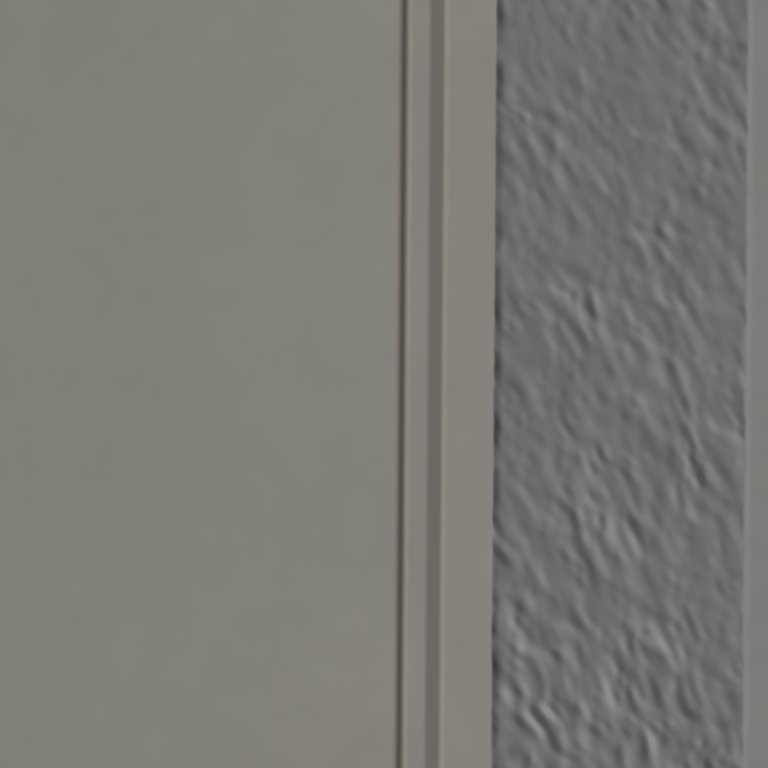
Give the GLSL for this texture, as a Shadertoy shader.

```glsl
// Painted door panel with a moulded frame beside a rough plaster wall.
#define LEAN 0.0075
#define GROOVE_X 0.5215
#define BAND_X 0.566
#define FRAME_EDGE 0.643
#define WALL_EDGE 0.970
#define RELIEF 0.21
#define PAINT vec3(0.507, 0.508, 0.475)
#define PLASTER vec3(0.426, 0.428, 0.438)
#define GLINT vec3(0.560, 0.552, 0.480)

float hash(vec2 p) {
    vec3 q = fract(vec3(p.xyx) * 0.1031);
    q += dot(q, q.yzx + 33.33);
    return fract((q.x + q.y) * q.z);
}

float noise(vec2 p) {
    vec2 i = floor(p), f = fract(p);
    f = f * f * (3.0 - 2.0 * f);
    return mix(mix(hash(i), hash(i + vec2(1, 0)), f.x),
               mix(hash(i + vec2(0, 1)), hash(i + vec2(1, 1)), f.x), f.y);
}

float fbm(vec2 p) {
    float sum = 0.0, amp = 0.5;
    for (int i = 0; i < 4; i++) {
        sum += amp * noise(p);
        p = mat2(1.6, 1.2, -1.2, 1.6) * p + 7.3;
        amp *= 0.5;
    }
    return sum;
}

// Soft vertical line, one at its centre
float ridge(float x, float centre, float width) {
    float d = (x - centre) / width;
    return exp(-d * d);
}

float edge(float x, float at, float soft) {
    return smoothstep(at - soft, at + soft, x);
}

// Steep trowel strokes that fall to the right
float plasterHeight(vec2 p) {
    vec2 q = vec2(p.x + 0.42 * p.y, p.y - 0.25 * p.x);
    q += 0.012 * (vec2(noise(p * 24.0), noise(p * 24.0 + 19.0)) - 0.5);
    float strokes = noise(q * vec2(62.0, 27.0));
    float grains = noise(q * vec2(105.0, 56.0) + 31.0);
    return 0.65 * strokes + 0.35 * grains;
}

vec3 plaster(vec2 p) {
    vec2 towardLight = vec2(0.0042, 0.0022);
    float slope = plasterHeight(p - towardLight) - plasterHeight(p + towardLight);
    float rough = mix(1.0, 0.55, smoothstep(0.2, 1.0, p.y));
    rough *= 0.55 + 0.9 * noise(p * 13.0 + 4.0);
    float shade = RELIEF * rough * slope;
    shade += 0.035 * (fbm(p * vec2(16.0, 10.0)) - 0.47);
    return PLASTER + clamp(shade, -0.11, 0.12);
}

vec3 paint(vec2 p, float x) {
    vec3 c = PAINT + 0.012 * (smoothstep(0.0, 0.5, x) - 0.5);
    c += 0.018 * (fbm(p * vec2(30.0, 26.0)) - 0.47);
    c += 0.014 * (fbm(p * 6.0 + 11.0) - 0.47);
    // Faint warm cast low on the panel and on the frame
    float warm = smoothstep(0.45, 0.0, p.y) * smoothstep(0.1, 0.5, x);
    warm = max(warm, edge(x, 0.585, 0.006));
    return c + warm * vec3(0.008, -0.002, 0.002);
}

vec3 moulding(vec3 c, vec2 p, float x) {
    float wobble = noise(vec2(3.0, p.y * 110.0)) - 0.5;
    // Flat fillet and shaded step
    float fillet = edge(x, 0.535, 0.003) * (1.0 - edge(x, 0.558, 0.003));
    c += fillet * vec3(0.002, -0.008, -0.002);
    float band = edge(x, BAND_X - 0.009, 0.004) * (1.0 - edge(x, BAND_X + 0.009, 0.003));
    c = mix(c, vec3(0.410, 0.397, 0.375), 0.88 * band);
    c += ridge(x, BAND_X - 0.009, 0.003) * vec3(0.012, -0.012, 0.014);
    // Deep groove with a purple left rim
    c = mix(c, vec3(0.285, 0.275, 0.245), 0.87 * ridge(x, GROOVE_X + 0.0015, 0.0046));
    c += ridge(x, GROOVE_X - 0.004, 0.0025) * vec3(0.015, -0.025, 0.012);
    // Lit lips right of both recesses
    float lip = ridge(x, 0.5315 + 0.001 * wobble, 0.0026);
    float step2 = ridge(x, 0.5795 + 0.001 * wobble, 0.0030);
    return mix(c, GLINT, (0.75 + 0.4 * wobble) * max(lip, step2));
}

void mainImage(out vec4 fragColor, in vec2 fragCoord) {
    vec2 p = fragCoord / iResolution.xy;
    float x = p.x - LEAN * (p.y - 0.5);
    float rag = 0.003 * (noise(vec2(8.0, p.y * 60.0)) - 0.5);

    vec3 c = moulding(paint(p, x), p, x);

    // Rough wall, with a broken shadow along the frame
    vec3 wall = plaster(p);
    float shadow = ridge(x, FRAME_EDGE + 0.004, 0.006);
    wall -= shadow * (0.03 + 0.11 * noise(vec2(17.0, p.y * 42.0)));
    c = mix(c, wall, edge(x, FRAME_EDGE + 0.3 * rag, 0.0022));

    // Pale return at the far right
    vec3 strip = vec3(0.480, 0.485, 0.472) + 0.025 * (fbm(p * 28.0) - 0.47);
    strip += 0.03 * ridge(x, WALL_EDGE + 0.004, 0.005);
    c = mix(c, strip, edge(x, WALL_EDGE + rag, 0.0035));

    fragColor = vec4(clamp(c, 0.0, 1.0), 1.0);
}
```
